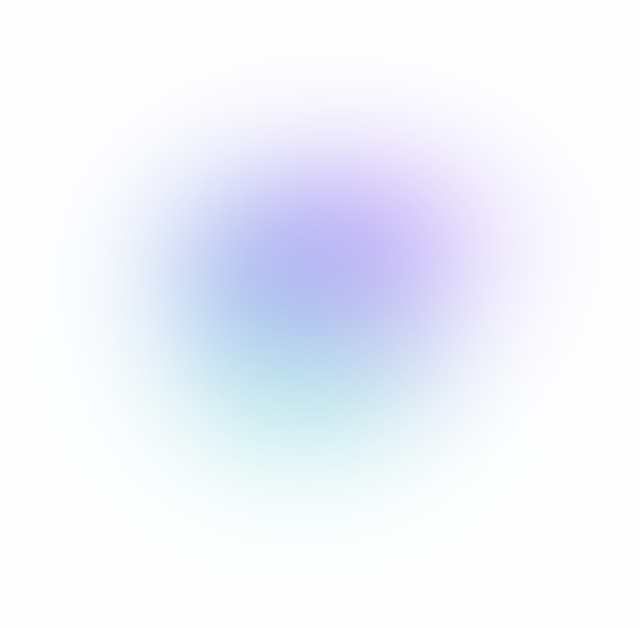
A Shadertoy shader for this background:

```glsl
// Soft violet, blue and mint glows blended on a near-white ground.

const vec3 GROUND = vec3(0.997, 0.998, 0.998);

// Light absorbed at the heart of each glow, per channel
const vec3 VIOLET     = vec3(0.182, 0.260, 0.015);
const vec3 BLUE       = vec3(0.185, 0.110, 0.032);
const vec3 MINT       = vec3(0.190, 0.050, 0.052);
const vec3 PERIWINKLE = vec3(0.055, 0.055, 0.015);

// Centre (xy) and spread (zw), as fractions of the canvas
const vec4 VIOLET_AREA     = vec4(0.553, 0.615, 0.150, 0.112);
const vec4 BLUE_AREA       = vec4(0.378, 0.555, 0.117, 0.120);
const vec4 MINT_AREA       = vec4(0.471, 0.389, 0.137, 0.113);
const vec4 PERIWINKLE_AREA = vec4(0.625, 0.456, 0.098, 0.100);

// Elliptical Gaussian falloff
float glow(vec2 uv, vec4 area) {
    vec2 offset = (uv - area.xy) / area.zw;
    return exp(-0.5 * dot(offset, offset));
}

void mainImage(out vec4 fragColor, in vec2 fragCoord) {
    vec2 uv = fragCoord / iResolution.xy;

    // Sum the absorption, then filter the ground through it
    vec3 absorption = VIOLET * glow(uv, VIOLET_AREA)
                    + BLUE * glow(uv, BLUE_AREA)
                    + MINT * glow(uv, MINT_AREA)
                    + PERIWINKLE * glow(uv, PERIWINKLE_AREA);

    fragColor = vec4(GROUND * exp(-absorption), 1.0);
}
```
